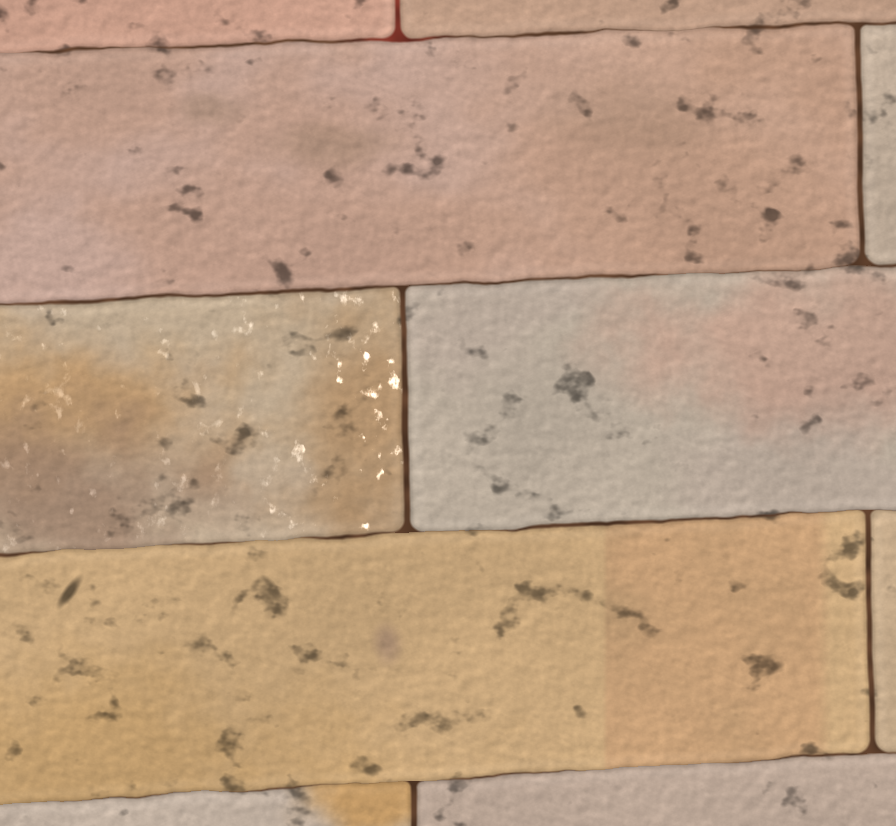
A Shadertoy shader for this texture:

```glsl
// Close view of a weathered brick wall: long tilted courses in half bond with thin dark joints.
// A slightly fanned grid gives each brick a rounded-box distance; noise adds stains, grain and chips.

float hash(vec2 p) {
    return fract(sin(dot(p, vec2(127.1, 311.7))) * 43758.5453);
}

float noise(vec2 p) {
    vec2 i = floor(p), f = fract(p);
    f = f * f * (3.0 - 2.0 * f);
    return mix(mix(hash(i), hash(i + vec2(1, 0)), f.x),
               mix(hash(i + vec2(0, 1)), hash(i + vec2(1, 1)), f.x), f.y);
}

float fbm(vec2 p) {
    float sum = 0.0, amp = 0.53;
    for (int i = 0; i < 4; i++) {
        p = mat2(1.6, 1.2, -1.2, 1.6) * p + 7.3;
        sum += amp * noise(p * 0.5);
        amp *= 0.5;
    }
    return sum;
}

// Ragged soft ellipse
float stain(vec2 p, vec2 centre, vec2 radius) {
    float d = length((p - centre) / radius) + 1.1 * (fbm(p * 15.0) - 0.5);
    return 1.0 - smoothstep(0.2, 1.3, d);
}

vec3 brickColour(vec2 id, vec2 p) {
    vec3 pink = vec3(0.75, 0.61, 0.535), ochre = vec3(0.78, 0.65, 0.485);
    vec3 grey = vec3(0.74, 0.675, 0.615), tan_ = vec3(0.69, 0.56, 0.42);
    vec3 umber = vec3(0.61, 0.50, 0.42);
    float cloud = fbm(p * vec2(4.0, 6.0) + id * 3.7);
    vec3 col;

    if (id.y > 2.5) {                        // top course, warmer on the left
        col = id.x < 0.0 ? vec3(0.78, 0.61, 0.53) : mix(pink, ochre, 0.2);
    } else if (id.y > 1.5) {                 // pink course with dusky blotches
        col = mix(pink, vec3(0.745, 0.625, 0.57), smoothstep(0.45, 0.7, cloud));
        col = mix(col, vec3(0.75, 0.60, 0.50), 0.7 * smoothstep(0.35, 0.9, p.x));
        float dusk = stain(p, vec2(0.25, 0.87), vec2(0.05, 0.025))
                   + stain(p, vec2(0.40, 0.825), vec2(0.08, 0.03))
                   + 0.7 * stain(p, vec2(0.77, 0.86), vec2(0.10, 0.06));
        col = mix(col, umber, 0.5 * min(dusk, 1.0));
        if (id.x > 0.5) col = mix(grey, ochre, 0.15);
    } else if (id.y > 0.5) {                 // grey course, rust stained on the left
        col = mix(grey, vec3(0.715, 0.66, 0.595), smoothstep(0.35, 0.6, cloud));
        if (id.x < 0.0) {
            float rust = stain(p, vec2(0.45, 0.48), vec2(0.12, 0.24));
            col = mix(col, ochre, 0.35);
            col = mix(col, vec3(0.75, 0.59, 0.41), 0.8 * stain(p, vec2(0.07, 0.50), vec2(0.24, 0.10)));
            col = mix(col, umber, 0.8 * stain(p, vec2(0.08, 0.40), vec2(0.19, 0.11)));
            col = mix(col, tan_, 0.95 * rust);
            // pale flecks
            col += 0.6 * smoothstep(0.66, 0.9, fbm(p * vec2(75.0, 60.0))) * (0.3 + rust);
        } else {
            col = mix(col, pink, 0.85 * stain(p, vec2(0.99, 0.58), vec2(0.27, 0.11)));
            col = mix(col, vec3(0.67, 0.62, 0.56), 0.7 * stain(p, vec2(0.67, 0.49), vec2(0.10, 0.08)));
        }
    } else if (id.y > -0.5) {                // ochre course with a square-edged darker patch
        col = mix(ochre, vec3(0.77, 0.62, 0.42), 0.7 * stain(p, vec2(0.12, 0.08), vec2(0.36, 0.12)));
        float patch_ = smoothstep(0.728, 0.737, p.x) * (1.0 - smoothstep(0.985, 1.01, p.x));
        col = mix(col, mix(tan_, vec3(0.76, 0.60, 0.45), smoothstep(0.35, 0.65, cloud)), 0.75 * patch_);
        col = mix(col, umber, 0.7 * stain(p, vec2(0.47, 0.22), vec2(0.020, 0.028)));
        if (id.x > 0.5) col = mix(ochre, grey, 0.4);
    } else {                                 // bottom course
        col = mix(grey, pink, 0.25 * step(0.0, id.x));
        if (id.x < 0.0) col = mix(col, vec3(0.76, 0.60, 0.40), stain(p, vec2(0.46, 0.03), vec2(0.12, 0.06)));
    }
    return col * (0.93 + 0.14 * cloud);
}

void mainImage(out vec4 fragColor, in vec2 fragCoord) {
    vec2 p = fragCoord / iResolution.y;
    float pixel = 1.0 / iResolution.y;

    // Fanned courses, every other one shifted by half a brick
    vec2 q = p + (vec2(fbm(p * 14.0), fbm(p * 20.0 + 40.0)) - 0.5) * vec2(0.005, 0.009);
    float course = ((q.y - 0.0597 * q.x) / (1.0 - 0.0265 * q.x) - 0.0254) / 0.3035;
    float row = floor(course);
    float along = (q.x + 0.006 * course - 0.5) / 1.112 + 0.5 * (1.0 - mod(row, 2.0));
    vec2 id = vec2(floor(along), row);

    // Rounded box; the bed joint varies in width and closes up in places
    vec2 halfSize = vec2(0.556, 0.15175);
    vec2 local = vec2(fract(along), fract(course)) * 2.0 * halfSize - halfSize;
    float radius = local.y < 0.0 ? 0.017 : 0.009;
    float open = noise(vec2(p.x * 12.0, floor(course + 0.5) * 5.0));
    float bed = mix(-0.0008, 0.0024, open);
    float head = 0.0026 + 0.0012 * noise(vec2(p.y * 12.0, row));
    vec2 d = abs(local) - halfSize + radius + vec2(head, bed);
    float edge = length(max(d, 0.0)) + min(max(d.x, d.y), 0.0) - radius;

    // Surface: stains, raking light on the grain, soft pits and worn rims
    vec3 col = brickColour(id, p);
    vec2 g = p * vec2(75.0, 95.0);
    col *= 1.0 + 0.16 * (fbm(g) - fbm(g + vec2(-0.35, 0.5)));
    col *= 1.0 + 0.07 * (fbm(p * 170.0) - 0.5);
    col *= 1.0 - 0.45 * smoothstep(0.66, 0.86, fbm(p * vec2(26.0, 34.0) + 9.0));
    col *= 1.0 - 0.12 * smoothstep(-0.006, 0.0, edge);
    col += 0.025 * smoothstep(-0.020, -0.009, edge) * (1.0 - smoothstep(-0.009, -0.003, edge));

    // Slanted nick in the ochre course
    vec2 nick = mat2(0.8, 0.6, -0.6, 0.8) * (p - vec2(0.083, 0.282));
    col *= 1.0 - 0.5 * stain(nick, vec2(0.0), vec2(0.006, 0.021));

    // Joint, reddened at the top
    vec3 mortar = mix(vec3(0.34, 0.23, 0.16), vec3(0.46, 0.19, 0.15),
                      1.0 - smoothstep(0.02, 0.09, length(p - vec2(0.48, 0.98))));
    mortar *= 0.8 + 0.4 * noise(p * 60.0);
    float soft = 0.0008 + pixel;
    float gap = smoothstep(-soft, soft, edge);
    float closed = step(d.x, 0.0) * (1.0 - smoothstep(0.1, 0.5, open));
    col = mix(col, mortar, gap * (1.0 - 0.5 * closed));

    fragColor = vec4(clamp(col, 0.0, 1.0), 1.0);
}
```
